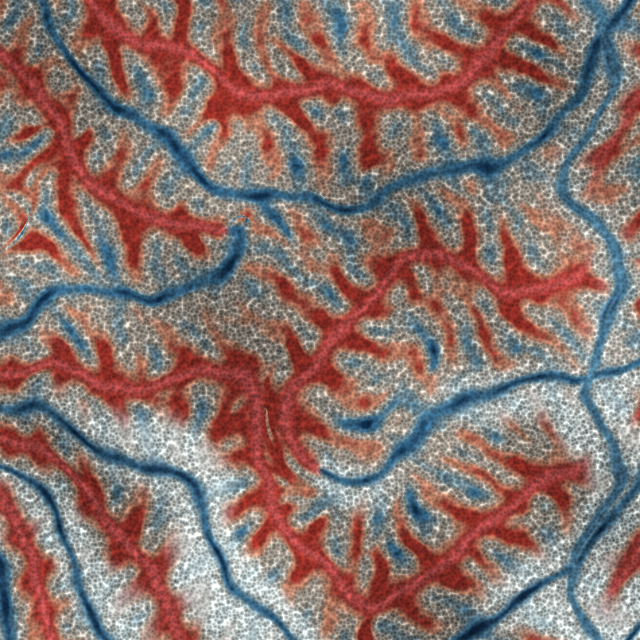
Write a Shadertoy shader that draws this texture map.

```glsl
const float TAU = 6.2831853;

vec2 hash2(vec2 p) {
    vec3 q = fract(p.xyx * vec3(0.1031, 0.1030, 0.0973));
    q += dot(q, q.yzx + 33.33);
    return fract((q.xx + q.yz) * q.zy);
}

// Distance to the nearest scattered point
float cellular(vec2 p) {
    vec2 id = floor(p), f = p - id;
    float nearest = 4.0;
    for (int y = -1; y <= 1; y++)
    for (int x = -1; x <= 1; x++) {
        vec2 cell = vec2(x, y);
        vec2 d = cell + hash2(id + cell) - f;
        nearest = min(nearest, dot(d, d));
    }
    return sqrt(nearest);
}

// Small bends from layered sines
vec2 meander(vec2 p) {
    float freq = 19.0;
    for (int i = 0; i < 4; i++) {
        p += 0.19 / freq * sin(p.yx * freq + vec2(1.3, 4.1) * float(i + 1));
        freq *= 1.75;
    }
    return p;
}

float turn(vec2 v) { return atan(v.y, v.x) / TAU; }

// Whole numbers are crests, halves are valley floors; the two turns fork them
float terrainPhase(vec2 p) {
    float low = 1.0 - smoothstep(0.15, 0.5, p.y);
    float high = smoothstep(0.55, 0.8, p.y);
    float phase = (p.y - 0.505) / 0.33 - 0.37;
    phase += turn(p - vec2(0.5, 0.27)) - turn(p - vec2(0.36, 0.64));
    phase += low * (0.6 - 7.0 * pow(abs(p.x - 0.58), 2.0));
    phase += high * (0.28 - 4.0 * pow(abs(p.x - 0.5), 2.0));
    return phase + 0.07 * sin(13.0 * p.x + 5.0 * p.y) + 0.05 * sin(24.0 * p.x - 9.0 * p.y);
}

// Cellular waves: short spurs and gullies running along a slope
float gullies(vec2 p, vec2 slope) {
    vec2 id = floor(p), f = p - id, side = vec2(-slope.y, slope.x), sum = vec2(0.0);
    for (int y = -1; y <= 1; y++)
    for (int x = -1; x <= 1; x++) {
        vec2 cell = vec2(x, y), rnd = hash2(id + cell + 17.0);
        vec2 d = f - cell - rnd;
        float angle = 8.6 * dot(d, side) + TAU * rnd.y;
        sum += max(exp(-4.0 * dot(d, d)) - 0.018, 0.0) * vec2(cos(angle), sin(angle));
    }
    return sum.x / (length(sum) + 0.15);
}

vec3 curvatureColor(float c) {
    vec3 color = mix(vec3(0.05, 0.15, 0.25), vec3(0.20, 0.37, 0.48), smoothstep(-1.0, -0.68, c));
    color = mix(color, vec3(0.39, 0.47, 0.50), smoothstep(-0.68, -0.42, c));
    color = mix(color, vec3(0.57, 0.54, 0.50), smoothstep(-0.42, -0.12, c));
    color = mix(color, vec3(0.66, 0.45, 0.36), smoothstep(0.05, 0.38, c));
    return mix(color, vec3(0.53, 0.17, 0.14), smoothstep(0.38, 0.75, c));
}

float band(float d, float width) { return exp(-d * d / (width * width)); }

void mainImage(out vec4 fragColor, in vec2 fragCoord) {
    vec2 uv = fragCoord / iResolution.xy;
    vec2 p = meander(uv);

    // Distances to crests and valley floors
    float phase = terrainPhase(p);
    vec2 step2 = vec2(0.004, 0.0);
    vec2 grad = vec2(terrainPhase(p + step2.xy), terrainPhase(p + step2.yx)) - phase;
    grad = (grad - round(grad)) / step2.x;
    float steep = length(grad) + 0.5;
    float crestDist = abs(fract(phase + 0.5) - 0.5) / steep;
    float valleyDist = abs(fract(phase) - 0.5) / steep;
    float riverX = 0.935 + 0.03 * sin(20.0 * p.y + 2.4) + 0.015 * sin(9.0 * p.y + 4.0);
    float riverDist = abs(p.x - riverX) * 0.88;
    float streamDist = min(valleyDist, riverDist);

    // Curvature: spurs on the flanks, then crests, then streams
    vec2 slope = normalize(grad + vec2(-0.4 * steep, 0.0));
    float blotch = cellular(p * 17.0);
    float spur = gullies(p * 10.0, slope);
    float c = 0.1 + spur * (0.4 + 0.75 * blotch) + 0.2 * cos(TAU * phase);
    c += 0.35 * (cellular(p * 38.0 + 9.0) - 0.45);
    c = mix(c, 0.05, 0.6 * band(streamDist, 0.03));
    float crest = band(crestDist, 0.017) * smoothstep(0.02, 0.06, riverDist);
    c = mix(c, 0.82, crest);
    float stream = band(streamDist, 0.012 + 0.003 * sin(11.0 * p.x + 17.0 * p.y));
    c = mix(c, -0.8 - 0.5 * (blotch - 0.4), stream);
    vec3 color = curvatureColor(c);

    // Pink crest lines and pale valley flats
    color = mix(color, vec3(0.74, 0.34, 0.34), 0.75 * band(crestDist, 0.008) * crest);
    float flatEdge = streamDist + 0.025 * sin(9.0 * p.x + 2.0) + 0.02 * sin(23.0 * p.y + 11.0 * p.x);
    float flats = (1.0 - smoothstep(0.01, 0.055, flatEdge)) * (1.0 - smoothstep(0.36, 0.5, p.y));
    flats = max(flats, 0.6 * band(riverDist, 0.03));
    color = mix(color, vec3(0.76, 0.81, 0.81), 0.85 * flats * (1.0 - stream) * (1.0 - crest));
    color = mix(color, vec3(0.38, 0.56, 0.65), 0.6 * band(riverDist, 0.005));

    // Broad light, soft relief and fine speckle
    float neutral = 1.0 - smoothstep(0.15, 0.6, abs(c + 0.1));
    float light = 1.0 + 0.08 * sin(7.0 * p.x - 9.0 * p.y) + 0.07 * sin(16.0 * p.x + 11.0 * p.y);
    float relief = cellular(p * 60.0) - cellular((p + vec2(-0.004, 0.004)) * 60.0);
    float speckle = cellular(uv * 165.0) - 0.46 + 0.6 * (cellular(uv * vec2(90.0, 110.0) + 5.0) - 0.46);
    color *= light + 0.3 * relief + speckle * (0.4 + 0.25 * neutral);
    color += neutral * 0.12 * smoothstep(0.1, 0.5, speckle);
    fragColor = vec4(clamp(color, 0.0, 1.0), 1.0);
}
```
